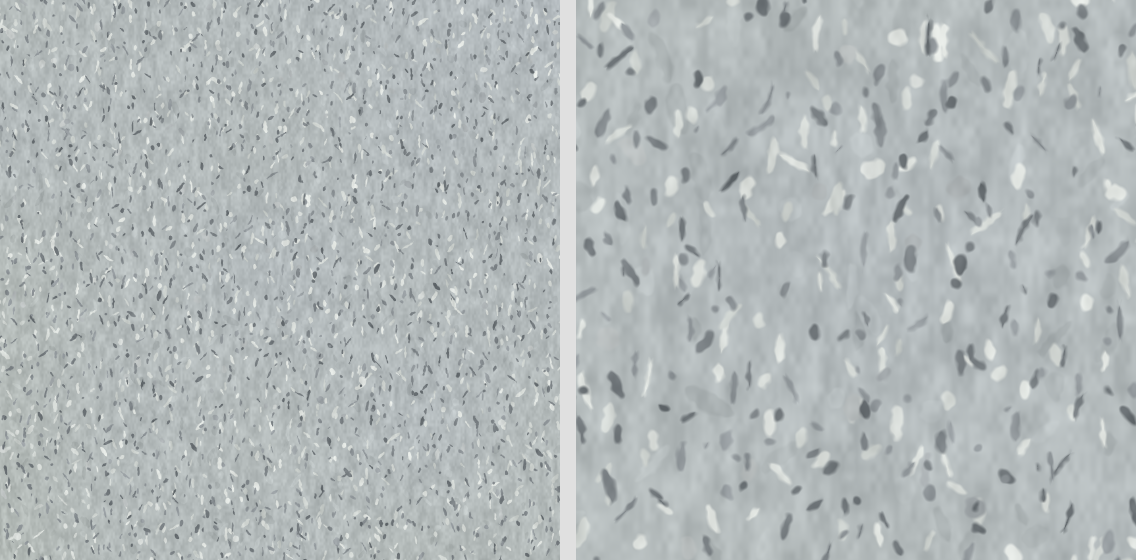
Left: the whole. Right: its middle third, enlarged.
Reproduce this texture procedurally as a WebGL 1 fragment shader.

```glsl
precision highp float;
uniform vec2 u_resolution;

#define CHIP_CELLS 42.0
#define EDGE_SOFTNESS 0.0013
#define TILT 1.1
#define BEND 22.0
#define MOTTLE 0.085
#define GRAIN 0.055
#define COOL_GREY vec3(0.700, 0.728, 0.745)
#define WARM_GREY vec3(0.705, 0.732, 0.718)
#define DARK_CHIP vec3(0.400, 0.425, 0.440)
#define MID_CHIP vec3(0.600, 0.625, 0.640)
#define LIGHT_CHIP vec3(0.775, 0.797, 0.785)
#define PALE_CHIP vec3(0.885, 0.900, 0.885)

vec4 hash4(vec2 p) {
  vec4 q = fract(p.xyxy * vec4(0.1031, 0.1030, 0.0973, 0.1099));
  q += dot(q, q.wzxy + 33.33);
  return fract((q.xxyz + q.yzzw) * q.zywx);
}

float valueNoise(vec2 p) {
  vec2 cell = floor(p);
  vec2 f = fract(p);
  f = f * f * (3.0 - 2.0 * f);
  float low = mix(hash4(cell).x, hash4(cell + vec2(1.0, 0.0)).x, f.x);
  float high = mix(hash4(cell + vec2(0.0, 1.0)).x, hash4(cell + 1.0).x, f.x);
  return mix(low, high, f.y);
}

// Signed distance to an ellipse, approximated from its gradient
float ellipseDistance(vec2 p, vec2 radii) {
  float k = length(p / radii);
  return k * (k - 1.0) / max(length(p / (radii * radii)), 0.001);
}

// Scatters bent, mostly upright slivers over the base colour
vec3 addChips(vec3 base, vec2 uv, float cells, vec2 radii, float density,
              vec3 toneA, vec3 toneB, float seed) {
  vec2 home = floor(uv * cells);
  float soft = max(EDGE_SOFTNESS, 0.7 / u_resolution.y);
  float wobble = (valueNoise(uv * 260.0 + seed) - 0.5) * 0.0022;
  for (int j = -1; j <= 1; j++) {
    for (int i = -1; i <= 1; i++) {
      vec2 cell = home + vec2(float(i), float(j));
      vec4 place = hash4(cell + seed);
      vec4 look = hash4(cell + seed + 71.7);
      vec2 p = uv - (cell + place.xy) / cells;
      float t = 2.0 * look.x - 1.0;
      float angle = TILT * t * abs(t);
      float c = cos(angle);
      float s = sin(angle);
      p = vec2(c * p.x - s * p.y, s * p.x + c * p.y);
      p.x += BEND * (look.w - 0.5) * p.y * p.y;
      vec2 size = radii * mix(vec2(0.6), vec2(1.45), look.yz * look.yz);
      float d = ellipseDistance(p, size) + wobble;
      float cover = 1.0 - smoothstep(-soft, soft, d);
      cover *= step(place.z, density);
      base = mix(base, mix(toneA, toneB, place.w), cover);
    }
  }
  return base;
}

void main() {
  vec2 uv = gl_FragCoord.xy / u_resolution.y;

  // Ground: slow drift from warm to cool grey
  float drift = 0.5 + 0.45 * (uv.x + uv.y - 1.0);
  drift += 0.5 * (valueNoise(uv * 4.0 + 9.0) - 0.5);
  vec3 color = mix(WARM_GREY, COOL_GREY, clamp(drift, 0.0, 1.0));

  // Faint wide chips, then pale and dark slivers
  color = addChips(color, uv, CHIP_CELLS * 0.8, vec2(0.0050, 0.0110), 0.55,
                   color - 0.055, color + 0.045, 13.0);
  color = addChips(color, uv, CHIP_CELLS, vec2(0.0027, 0.0080), 0.60,
                   LIGHT_CHIP, PALE_CHIP, 137.0);
  color = addChips(color, uv, CHIP_CELLS * 0.6, vec2(0.0046, 0.0075), 0.22,
                   MID_CHIP, PALE_CHIP, 211.0);
  color = addChips(color, uv, CHIP_CELLS, vec2(0.0024, 0.0072), 0.62,
                   DARK_CHIP, MID_CHIP, 307.0);
  color = addChips(color, uv, CHIP_CELLS * 1.1, vec2(0.0020, 0.0036), 0.30,
                   DARK_CHIP, MID_CHIP, 419.0);

  // Upright mottling and fine grain
  color += MOTTLE * (valueNoise(uv * vec2(120.0, 48.0) + 5.0) - 0.5);
  color += GRAIN * (valueNoise(uv * vec2(290.0, 170.0) + 31.0) - 0.5);
  gl_FragColor = vec4(color, 1.0);
}
```
